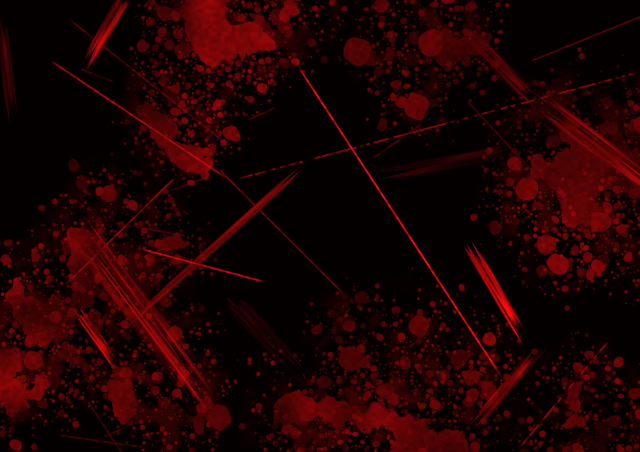
This background is drawn by a Shadertoy shader. Its source:

```glsl
// Dark grunge backdrop: clustered red paint splatter crossed by scratches and dry-brush strokes.

const vec3 BLACK_RED = vec3(0.014, 0.0, 0.0);
const vec3 BLOOD_RED = vec3(1.0, 0.042, 0.055);

float hash(vec2 p) {
    vec3 q = fract(p.xyx * vec3(0.1031, 0.103, 0.0973));
    q += dot(q, q.yzx + 33.33);
    return fract((q.x + q.y) * q.z);
}

float noise(vec2 p) {
    vec2 i = floor(p), f = fract(p);
    f = f * f * (3.0 - 2.0 * f);
    return mix(mix(hash(i), hash(i + vec2(1, 0)), f.x),
               mix(hash(i + vec2(0, 1)), hash(i + vec2(1, 1)), f.x), f.y);
}

float fbm(vec2 p) {
    float sum = 0.0, amp = 0.5;
    for (int i = 0; i < 5; i++) {
        sum += amp * noise(p);
        p = mat2(1.6, 1.2, -1.2, 1.6) * p + 7.3;
        amp *= 0.5;
    }
    return sum / 0.97;
}

float cluster(vec2 p, vec2 centre, float radius) {
    return 1.0 - smoothstep(0.35, 1.05, length(p - centre) / radius);
}

// How much paint lands at each place
float density(vec2 p) {
    vec2 q = p + 0.11 * (vec2(noise(p * 9.0), noise(p * 9.0 + 40.0)) - 0.5);
    float d = cluster(q, vec2(0.52, 0.93), 0.24);
    d = max(d, 0.75 * cluster(q, vec2(0.92, 0.92), 0.23));
    d = max(d, 0.85 * cluster(q, vec2(0.40, 0.75), 0.19));
    d = max(d, cluster(q, vec2(1.31, 0.60), 0.29));
    d = max(d, 0.85 * cluster(q, vec2(0.25, 0.43), 0.22));
    d = max(d, 0.9 * cluster(q, vec2(0.08, 0.22), 0.25));
    d = max(d, 0.8 * cluster(q, vec2(0.32, 0.16), 0.21));
    d = max(d, cluster(q, vec2(0.85, 0.06), 0.34));
    return max(d, 0.6 * cluster(q, vec2(1.30, 0.10), 0.18));
}

// Round drops scattered on a jittered grid
float drops(vec2 p, float cells, float fill, float px) {
    vec2 q = p * cells, id = floor(q);
    float paint = 0.0;
    for (int j = -1; j <= 1; j++)
    for (int i = -1; i <= 1; i++) {
        vec2 cell = id + vec2(i, j), seed = cell + cells * 3.0;
        vec2 centre = cell + 0.15 + 0.7 * vec2(hash(seed), hash(seed + 51.0));
        float size = hash(seed + 97.0);
        float radius = mix(0.14, 0.5, size * size);
        float gap = (length(q - centre) - radius) / cells;
        if (gap < px && hash(seed + 143.0) < fill * density(centre / cells)) {
            float tone = mix(0.18, 0.54, hash(seed + 211.0));
            paint = max(paint, tone * (1.0 - smoothstep(-px, px, gap)));
        }
    }
    return paint;
}

// x: fraction along a-b, y: signed distance across it
vec2 lineSpace(vec2 p, vec2 a, vec2 b) {
    vec2 d = b - a, q = p - a;
    return vec2(dot(q, d) / dot(d, d), (d.x * q.y - d.y * q.x) / length(d));
}

float scratch(vec2 p, float px, vec2 a, vec2 b, float gain, float dash) {
    vec2 s = lineSpace(p, a, b);
    float core = 1.0 - smoothstep(0.0006, 0.0014 + px, abs(s.y));
    float ends = smoothstep(0.0, 0.05, s.x) * (1.0 - smoothstep(0.92, 1.0, s.x));
    float grain = noise(vec2(s.x * length(b - a) * 130.0, a.x * 50.0));
    return gain * core * ends * mix(0.75 + 0.35 * grain, smoothstep(0.3, 0.65, grain), dash);
}

float brush(vec2 p, vec2 a, vec2 b, float halfWidth, float gain) {
    vec2 s = lineSpace(p, a, b);
    float hair = s.y * 260.0 + a.x * 90.0;
    float strand = noise(vec2(hair, s.x * 3.0));
    float head = s.x - 0.2 * noise(vec2(hair, 31.0));
    float tail = s.x + 0.3 * noise(vec2(hair, 67.0));
    float ends = smoothstep(0.0, 0.06, head) * (1.0 - smoothstep(0.9, 1.05, tail));
    float side = 1.0 - smoothstep(0.55, 1.0, abs(s.y) / halfWidth);
    return gain * side * ends * (0.3 + 0.95 * strand * strand);
}

void mainImage(out vec4 fragColor, in vec2 fragCoord) {
    float px = 1.0 / iResolution.y;
    vec2 p = fragCoord * px;

    // Splatter: drops of four sizes, ragged blotches and faint dust
    vec2 warped = p + 0.008 * (vec2(noise(p * 45.0), noise(p * 45.0 + 19.0)) - 0.5);
    float paint = drops(warped, 16.0, 0.28, px);
    paint = max(paint, drops(warped, 34.0, 0.6, px));
    paint = max(paint, drops(p, 62.0, 0.65, px));
    paint = max(paint, drops(p, 105.0, 0.55, px));
    float wet = density(p), rough = fbm(p * 11.0);
    float blotch = smoothstep(-0.015, 0.025, rough - mix(0.9, 0.53, wet));
    paint = max(paint, blotch * mix(0.2, 0.58, noise(p * 13.0 + 5.0)));
    paint *= mix(0.6, 1.2, noise(p * 4.0 + 2.0)) * mix(0.8, 1.1, noise(p * 120.0));
    paint = max(paint, 0.2 * wet * smoothstep(0.4, 0.75, fbm(p * 24.0 + 3.0)));

    // Dry-brush strokes
    float marks = brush(p, vec2(0.70, 0.66), vec2(0.27, 0.27), 0.010, 0.62);
    marks = max(marks, brush(p, vec2(0.17, 0.50), vec2(0.47, 0.10), 0.042, 0.55));
    marks = max(marks, brush(p, vec2(1.03, 0.47), vec2(1.17, 0.235), 0.017, 0.95));
    marks = max(marks, brush(p, vec2(1.03, 0.93), vec2(1.20, 0.76), 0.022, 0.34));
    marks = max(marks, brush(p, vec2(1.19, 0.78), vec2(1.52, 0.53), 0.028, 0.55));
    marks = max(marks, brush(p, vec2(0.29, 1.03), vec2(0.18, 0.84), 0.018, 0.7));
    marks = max(marks, brush(p, vec2(1.14, 0.67), vec2(0.82, 0.606), 0.018, 0.17));
    marks = max(marks, brush(p, vec2(1.04, 0.05), vec2(1.21, 0.25), 0.016, 0.5));
    marks = max(marks, brush(p, vec2(0.16, 0.33), vec2(0.26, 0.19), 0.014, 0.75));
    marks = max(marks, brush(p, vec2(0.0, 0.97), vec2(0.03, 0.72), 0.016, 0.28));
    marks = max(marks, brush(p, vec2(0.50, 0.35), vec2(0.66, 0.18), 0.025, 0.16));

    // Long scratches
    marks = max(marks, scratch(p, px, vec2(0.655, 0.86), vec2(1.12, 0.15), 0.95, 0.1));
    marks = max(marks, scratch(p, px, vec2(0.11, 0.867), vec2(0.51, 0.60), 0.68, 0.1));
    marks = max(marks, scratch(p, px, vec2(0.48, 0.63), vec2(0.77, 0.34), 0.4, 0.1));
    marks = max(marks, scratch(p, px, vec2(0.51, 0.60), vec2(1.45, 0.85), 0.5, 0.9));
    marks = max(marks, scratch(p, px, vec2(0.31, 0.45), vec2(0.59, 0.375), 0.75, 0.1));
    marks = max(marks, scratch(p, px, vec2(1.15, 0.01), vec2(1.35, 0.25), 0.5, 0.7));
    marks = max(marks, scratch(p, px, vec2(1.17, 0.863), vec2(1.45, 0.976), 0.32, 0.1));
    marks = max(marks, scratch(p, px, vec2(0.39, 0.61), vec2(0.14, 0.365), 0.5, 0.3));
    marks = max(marks, scratch(p, px, vec2(0.15, 0.96), vec2(0.51, 0.675), 0.32, 0.3));

    // Short faint scratches
    for (int i = 0; i < 14; i++) {
        vec2 seed = vec2(i, 8.0);
        vec2 start = vec2(1.4 * hash(seed), hash(seed + 23.0));
        float angle = mix(-1.1, 0.9, hash(seed + 41.0));
        vec2 reach = mix(0.05, 0.26, hash(seed + 71.0)) * vec2(cos(angle), sin(angle));
        marks = max(marks, scratch(p, px, start, start + reach, 0.24, 0.3));
    }

    float red = max(paint, marks) + 0.25 * min(paint, marks);
    fragColor = vec4(BLACK_RED + BLOOD_RED * red, 1.0);
}
```
